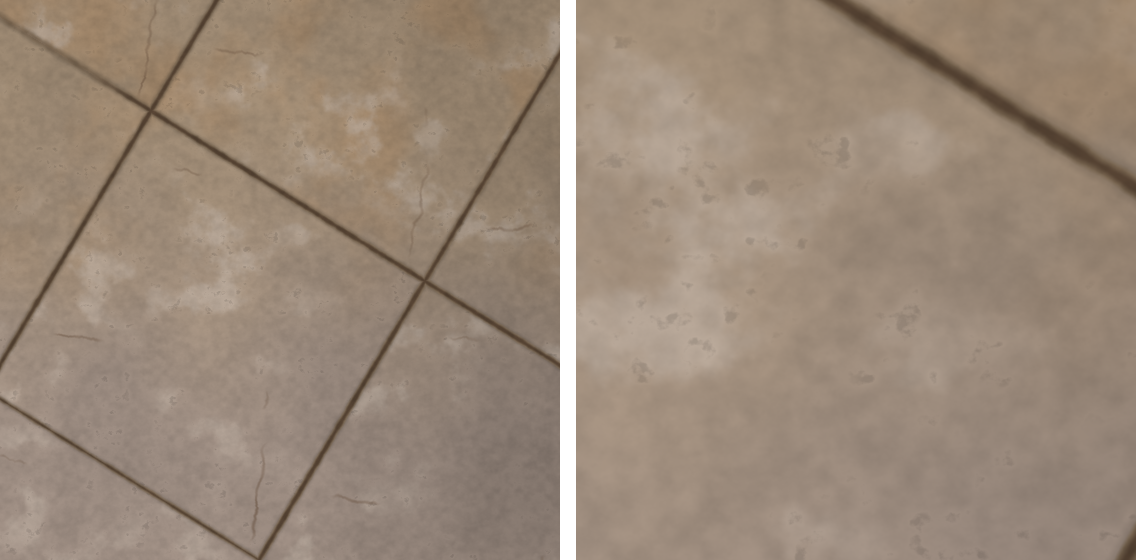
Left, the full canvas; right, a detail of the centre.
Write a WebGL 1 fragment shader that draws this texture.

```glsl
precision highp float;

uniform vec2 u_resolution;

#define CORNER vec2(0.2695, 0.802)
#define ROW_AXIS vec2(0.489, -0.304)
#define COLUMN_AXIS vec2(0.296, 0.498)
#define PITCH 0.576
#define GROUT_HALF_WIDTH 0.0056
#define GRAIN 0.075
#define GROUT_DARK vec3(0.32, 0.25, 0.19)
#define GROUT_WORN vec3(0.45, 0.38, 0.30)
#define STONE_WARM vec3(0.592, 0.517, 0.432)
#define STONE_COOL vec3(0.583, 0.523, 0.483)
#define OCHRE vec3(0.61, 0.495, 0.375)
#define CHALK vec3(0.66, 0.61, 0.565)

float hash(vec2 p) {
  vec3 q = fract(p.xyx * 0.1031);
  q += dot(q, q.yzx + 33.33);
  return fract((q.x + q.y) * q.z);
}

float noise(vec2 p) {
  vec2 i = floor(p), f = fract(p);
  f = f * f * (3.0 - 2.0 * f);
  return mix(mix(hash(i), hash(i + vec2(1.0, 0.0)), f.x),
             mix(hash(i + vec2(0.0, 1.0)), hash(i + 1.0), f.x), f.y);
}

float fbm(vec2 p) {
  float sum = 0.0, amp = 0.5;
  for (int i = 0; i < 5; i++) {
    sum += amp * noise(p);
    p = mat2(1.6, 1.2, -1.2, 1.6) * p + 7.3;
    amp *= 0.5;
  }
  return sum / 0.97;
}

// Canvas position to tile coordinates along the two skewed axes
vec2 toGrid(vec2 p) {
  vec2 d = p - CORNER, a = ROW_AXIS, b = COLUMN_AXIS;
  return vec2(d.x * b.y - d.y * b.x, a.x * d.y - a.y * d.x)
       / (a.x * b.y - a.y * b.x);
}

// Crooked hairline with tapered, broken ends
float vein(vec2 q, vec2 dir, float halfLength, float seed) {
  float along = dot(q, dir);
  float wobble = 0.026 * (fbm(vec2(along * 28.0, seed * 31.0)) - 0.5);
  float across = abs(dot(q, vec2(-dir.y, dir.x)) + wobble);
  float width = 0.0015 + 0.0025 * noise(vec2(along * 90.0, seed * 17.0));
  float taper = 1.0 - smoothstep(0.6, 1.0, abs(along) / halfLength);
  float gaps = 0.35 + 0.65 * noise(vec2(along * 55.0 + 9.0, seed * 43.0));
  return (1.0 - smoothstep(0.0, width + 1.0 / u_resolution.y, across)) * taper * gaps;
}

vec3 stone(vec2 p, vec2 id) {
  vec2 s = p + id * 3.7;
  float cloud = fbm(s * 5.0);
  float mottle = fbm(s * 17.0 + 11.0);
  float grain = fbm(s * vec2(75.0, 85.0) + 23.0);

  vec3 color = mix(STONE_COOL, STONE_WARM, smoothstep(0.15, 0.85, p.y + 0.3 * (cloud - 0.5)));
  float ochre = smoothstep(0.48, 0.75, fbm(s * 6.0 + 41.0)) * smoothstep(0.35, 0.8, p.y);
  color = mix(color, OCHRE, 0.6 * ochre);
  float chalk = smoothstep(0.52, 0.75, mottle) * smoothstep(0.35, 0.65, cloud);
  color = mix(color, CHALK, 0.65 * chalk);

  // Broad light falloff, clouding, pits and fine grain
  color *= 1.035 - 0.1 * smoothstep(0.4, 1.0, p.x) + 0.04 * (hash(id + 5.0) - 0.5);
  color *= 1.0 + 0.14 * (cloud - 0.5) + 0.12 * (mottle - 0.5) + 2.0 * GRAIN * (grain - 0.5);
  float pits = smoothstep(0.66, 0.82, grain) * smoothstep(0.42, 0.6, mottle);
  return color * (1.0 - 0.13 * pits);
}

// Each tile carries the same veins, shifted and faded a little
float veins(vec2 q, vec2 id) {
  float seed = hash(id + 13.0);
  vec2 shift = 0.024 * (vec2(seed, hash(id + 29.0)) - 0.5);
  float strength = 0.65 + 0.35 * hash(id + 37.0);
  float mark = vein(q - vec2(0.163, 0.096) - shift, vec2(0.995, -0.1), 0.048, seed);
  mark = max(mark, vein(q - vec2(0.485, -0.185) - shift, vec2(0.16, 0.987), 0.1, seed + 1.0));
  mark = max(mark, 0.6 * vein(q - vec2(0.357, 0.385) - shift, vec2(0.97, -0.24), 0.03, seed + 2.0));
  mark = max(mark, 0.6 * vein(q - vec2(0.5, -0.02) - shift, vec2(0.1, 0.995), 0.02, seed + 3.0));
  return mark * strength;
}

void main() {
  vec2 p = gl_FragCoord.xy / u_resolution.y;
  float pixel = 1.0 / u_resolution.y;
  vec2 grid = toGrid(p);
  vec2 id = floor(grid);
  vec2 q = p - CORNER - id.x * ROW_AXIS - id.y * COLUMN_AXIS;

  vec3 color = stone(p, id);
  color = mix(color, vec3(0.40, 0.31, 0.24), 0.65 * veins(q, id));

  // Grout: ragged edges, thinner low rows, one rubbed-out stretch
  vec2 gap = abs(fract(grid + 0.5) - 0.5) * PITCH;
  float ragged = 0.003 * (fbm(p * 65.0) - 0.5);
  float rowWidth = GROUT_HALF_WIDTH * mix(0.7, 1.0, smoothstep(-1.0, -0.2, grid.y));
  float edge = min(gap.x - GROUT_HALF_WIDTH, gap.y - rowWidth) + ragged;
  float rubbed = (1.0 - smoothstep(-0.25, -0.03, grid.x)) * step(gap.y, gap.x);
  float soft = 0.0012 + pixel;

  color *= 1.0 - 0.1 * (1.0 - smoothstep(0.0, 0.007, edge));
  float core = 1.0 - smoothstep(-0.005, 0.0, edge);
  vec3 grout = mix(GROUT_WORN, GROUT_DARK, core * (1.0 - 0.6 * rubbed));
  grout *= 0.88 + 0.24 * fbm(p * 80.0 + 3.0);
  float cover = 1.0 - smoothstep(-soft, soft, edge);
  color = mix(color, grout, cover * (1.0 - rubbed * (0.15 + 0.5 * noise(p * 60.0))));

  gl_FragColor = vec4(color, 1.0);
}
```
